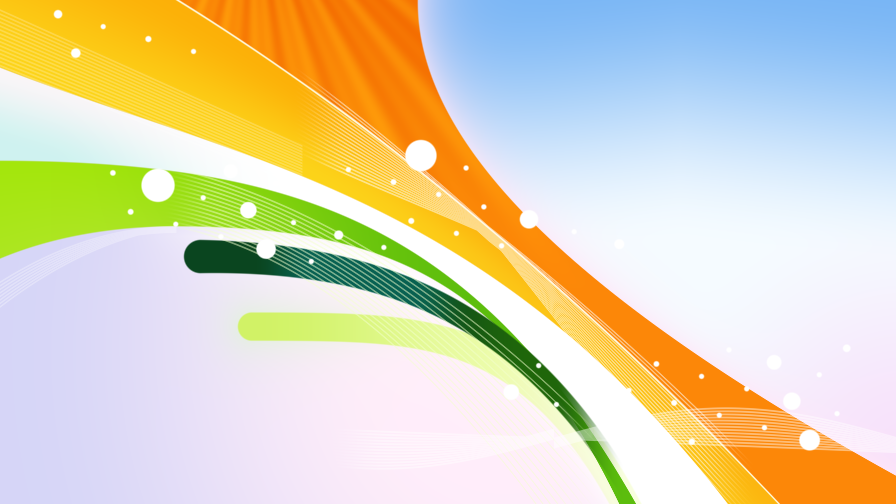
A Shadertoy shader for this background:

```glsl
const vec3 WHITE = vec3(1.0);

// Soft coverage: 1 where d is negative
float fill(float d) {
    float px = 1.0 / iResolution.y;
    return 1.0 - smoothstep(-px, px, d);
}

// Round-ended sweep bending downwards from its start
float sweep(vec2 q, float bend, float curl, float radius) {
    float w = max(q.x, 0.0);
    float centre = bend * w * w + curl * w * w * w * w;
    float slope = 2.0 * bend * w + 4.0 * curl * w * w * w;
    return length(vec2(min(q.x, 0.0), (q.y - centre) / sqrt(1.0 + slope * slope))) - radius;
}

// Fan of thin lines spread evenly between two heights
float fan(float y, float first, float last, float count) {
    float gap = (last - first) / count;
    gap = (gap < 0.0 ? -1.0 : 1.0) * max(abs(gap), 0.0015);
    float k = (y - first) / gap;
    float d = abs(k - clamp(round(k), 0.0, count)) * abs(gap);
    return 1.0 - smoothstep(0.0005, 0.0011 + 1.0 / iResolution.y, d);
}

// Opens at a and closes at b, with soft ends
float span(float x, float a, float b) {
    return smoothstep(a, a + 0.12, x) * (1.0 - smoothstep(b - 0.12, b, x));
}

vec3 sky(vec2 p) {
    vec3 upper = mix(vec3(0.96, 0.985, 1.0), vec3(0.47, 0.71, 0.96),
                     smoothstep(0.52, 1.08, p.y + 0.12 * abs(p.x - 1.35)));
    upper = mix(upper, vec3(0.97, 0.87, 0.98), 0.9 * smoothstep(0.55, 0.0, length(p - vec2(1.8, 0.08))));
    float away = length((p - vec2(1.0, 0.3)) * vec2(1.0, 0.9));
    vec3 lower = mix(WHITE, vec3(0.46, 0.69, 0.96), smoothstep(0.2, 1.0, away));
    return mix(lower, upper, smoothstep(-0.1, 0.1, p.x + p.y - 1.4));
}

void mainImage(out vec4 fragColor, in vec2 fragCoord) {
    vec2 p = fragCoord / iResolution.y;
    float x = p.x, depth = 1.0 - p.y;

    // Edges of the ribbons, measured down from the top
    float orangeEdge = 0.829 + depth * (-0.012 + depth * (1.305 - 0.241 * depth));
    float u = x - 0.352;
    float seam = u * (0.619 + 0.183 * u);
    float yellowEdge = 0.134 + x * (0.39 + x * (-0.19 + 0.232 * x));
    float greenTop = 0.319 + 0.155 * x * x + 0.171 * x * x * x * x;
    float v = x - 0.35, left = max(-v, 0.0);
    float greenBase = 0.449 + 0.25 * v * v + 0.6 * v * v * v * v + 0.2 * left * left;

    // Sky, pink rim and pale veil above the green
    vec3 col = sky(p);
    float rim = x - orangeEdge;
    col = mix(col, vec3(1.0, 0.9, 0.97), 0.7 * exp(-18.0 * max(rim, 0.0)));
    vec3 veil = mix(vec3(0.98, 0.96, 0.97), vec3(0.81, 0.95, 0.94), smoothstep(0.13, 0.29, depth - 0.3 * x));
    veil = mix(veil, WHITE, smoothstep(0.1, 0.6, x));
    col = mix(col, veil, fill(yellowEdge - depth) * fill(depth - greenTop));

    // White glow under the green ribbon
    col = mix(col, WHITE, 0.9 * exp(-16.0 * abs(depth - greenBase - 0.02)) * smoothstep(0.2, 0.6, x));

    // Pale lime sweep
    vec2 limeAt = vec2(x - 0.5, depth - 0.648);
    float lime = sweep(limeAt, 0.03, 1.12, 0.028);
    col = mix(col, vec3(0.85, 0.97, 0.8), 0.45 * exp(-25.0 * max(lime, 0.0)) * smoothstep(0.9, 0.5, x));
    vec3 limeTint = mix(vec3(0.82, 0.95, 0.4), vec3(0.93, 0.99, 0.68), smoothstep(0.5, 1.05, x));
    col = mix(col, limeTint, fill(lime) * (1.0 - 0.6 * smoothstep(0.95, 1.2, x)));

    // Green ribbon
    float across = clamp((depth - greenTop) / (greenBase - greenTop), 0.0, 1.0);
    vec3 green = mix(vec3(0.64, 0.9, 0.04), vec3(0.36, 0.74, 0.05), smoothstep(0.1, 1.0, x));
    green = mix(green, vec3(0.72, 0.9, 0.24), 0.45 * across * smoothstep(0.8, 0.2, x));
    col = mix(col, green, fill(greenTop - depth) * fill(depth - greenBase));

    // Dark green sweep
    vec2 darkAt = vec2(x - 0.398, depth - 0.509);
    float dark = sweep(darkAt, 0.32, 0.45, 0.033 - 0.018 * max(darkAt.x, 0.0));
    vec3 darkTint = mix(vec3(0.04, 0.27, 0.12), vec3(0.03, 0.38, 0.32), span(x, 0.5, 0.95));
    darkTint = mix(darkTint, vec3(0.12, 0.4, 0.04), smoothstep(0.8, 1.05, x));
    col = mix(col, darkTint, fill(dark) * (1.0 - smoothstep(1.1, 1.24, x)));

    // Orange ribbon with light rays
    float angle = atan(x - 0.5, depth + 0.25);
    float rays = 0.5 + 0.3 * sin(angle * 31.0) + 0.2 * sin(angle * 67.0 + 1.0);
    vec3 orange = mix(vec3(0.95, 0.4, 0.0), vec3(1.0, 0.62, 0.04),
                      clamp(rays * 0.6 + smoothstep(0.3, 0.0, abs(depth - seam)) * 0.35, 0.0, 1.0));
    orange = mix(orange, vec3(0.99, 0.53, 0.03), smoothstep(0.25, 0.6, depth));
    col = mix(col, orange, fill(rim) * fill(depth - seam));

    // Yellow ribbon and its bright seam
    vec3 yellow = mix(vec3(0.99, 0.69, 0.03), vec3(0.99, 0.83, 0.1),
                      smoothstep(0.0, 1.0, (depth - seam) / max(yellowEdge - seam, 0.05)));
    yellow = mix(yellow, vec3(0.99, 0.73, 0.08), 0.6 * smoothstep(0.6, 1.1, x));
    col = mix(col, yellow, fill(seam - depth) * fill(depth - yellowEdge));
    col = mix(col, vec3(1.0, 0.97, 0.85), fill(abs(depth - seam) - 0.002));

    // Woven line fans
    float spread = 0.02 + 0.22 * abs(sin((x - 0.97) * 2.6));
    col = mix(col, WHITE, 0.5 * fan(depth, seam - 0.1 * spread, seam + 0.7 * spread, 18.0) * span(x, 0.58, 1.5));
    float first = 0.335 + v * (0.25 + 0.45 * v), last = 0.45 + v * (0.2 + 0.8 * v);
    col = mix(col, vec3(0.95, 1.0, 0.8), 0.5 * fan(depth, first, last, 14.0) * span(x, 0.32, 1.2));
    float wave = 0.87 - 0.06 * sin((x - 1.1) * 4.6);
    col = mix(col, WHITE, 0.45 * fan(depth, wave, 0.87 + 0.04 * (x - 1.1), 12.0) * span(x, 0.65, 1.9));
    float hang = 0.45 + 0.9 * left * left;
    col = mix(col, WHITE, 0.3 * fan(depth, hang, hang + 0.14 * left, 7.0) * fill(v));
    col = mix(col, WHITE, 0.22 * fan(depth, 0.02 + 0.45 * x, 0.13 + 0.4 * x, 14.0) * fill(x - 0.6));

    // Scattered white dots along the diagonal
    for (float i = 1.0; i < 56.0; i++) {
        vec3 h = fract(i * vec3(0.618, 0.755, 0.57) + vec3(0.1, 0.3, 0.2));
        vec2 centre = vec2(0.08 + 1.6 * h.x, 0.14 + 0.74 * h.x + 0.42 * (h.y - 0.5));
        float radius = 0.005 + 0.03 * pow(h.z, 7.0);
        col = mix(col, WHITE, fill(length(vec2(x, depth) - centre) - radius));
    }
    fragColor = vec4(col, 1.0);
}
```
